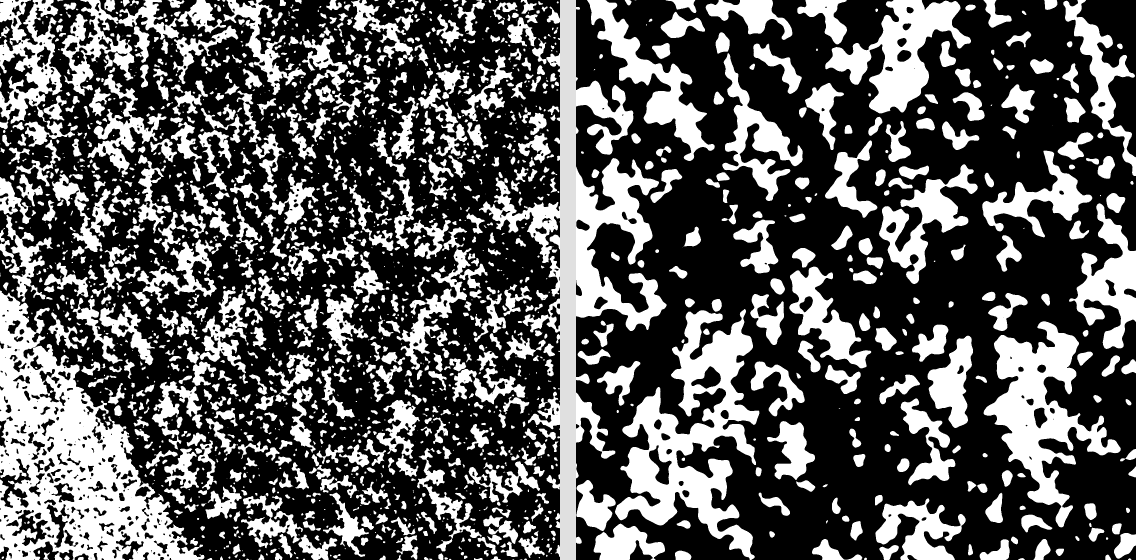
Left, the full canvas; right, a detail of the centre.
A WebGL 2 fragment shader for this texture:

```glsl
#version 300 es
precision highp float;
precision highp int;
// Rough black and white grain: several octaves of gradient noise are summed,
// offset by a slowly varying tone and cut at a hard threshold.
// A pale sloping patch fills the lower left; edges are smoothed by supersampling.

uniform vec2 u_resolution;
out vec4 outColor;

const vec3 INK = vec3(0.0);
const vec3 PAPER = vec3(1.0);

// Grain: frequency in cells per canvas, and weight
const float FINE_FREQ = 150.0;
const float FINE_WEIGHT = 0.75;
const float MID_FREQ = 76.0;
const float MID_WEIGHT = 1.0;
const vec2 CLUMP_FREQ = vec2(46.0, 25.0);
const float CLUMP_WEIGHT = 0.9;
const float VOID_FREQ = 14.0;
const float VOID_WEIGHT = 0.6;

// Clumps lean left going up, more strongly near the bottom
const float LEAN = 0.6;
const float LEAN_BEND = 0.25;

// Overall tone
const float BASE_TONE = -0.155;
const float RIGHT_FADE = 0.05;
const float CORNER_GLOW = 0.24;
const float CORNER_REACH = 0.25;
const vec2 BAND_START = vec2(0.42, 0.81);
const vec2 BAND_END = vec2(0.70, 0.65);
const float BAND_WIDTH = 0.045;
const float BAND_DEPTH = 0.14;

// Pale patch below a sloping edge
const vec2 PATCH_NORMAL = vec2(0.798, 0.603);
const float PATCH_OFFSET = 0.295;
const float PATCH_WOBBLE = 0.035;
const float PATCH_SOFTNESS = 0.012;
const float PATCH_TONE = 0.46;
const float PATCH_INNER_LOSS = 0.2;
const float SHADOW_DEPTH = 0.09;

const int SAMPLES = 3; // per pixel side

// Integer hash giving a unit gradient for a lattice point
vec2 latticeGradient(vec2 cell, uint seed) {
    uvec2 h = uvec2(ivec2(cell)) * 1664525u + 1013904223u + seed * 7919u;
    h.x += h.y * 1664525u;
    h.y += h.x * 1664525u;
    h ^= h >> 16u;
    h.x += h.y * 1664525u;
    h.y += h.x * 1664525u;
    h ^= h >> 16u;
    return normalize(vec2(h & 65535u) - 32767.5);
}

float gradientNoise(vec2 p, uint seed) {
    vec2 cell = floor(p);
    vec2 f = p - cell;
    vec2 u = f * f * f * (f * (f * 6.0 - 15.0) + 10.0);
    vec2 e = vec2(1.0, 0.0);
    float a = dot(latticeGradient(cell, seed), f);
    float b = dot(latticeGradient(cell + e.xy, seed), f - e.xy);
    float c = dot(latticeGradient(cell + e.yx, seed), f - e.yx);
    float d = dot(latticeGradient(cell + e.xx, seed), f - e.xx);
    return mix(mix(a, b, u.x), mix(c, d, u.x), u.y);
}

vec2 rotate(vec2 p, float angle) {
    float c = cos(angle), s = sin(angle);
    return vec2(c * p.x - s * p.y, s * p.x + c * p.y);
}

float segmentDistance(vec2 p, vec2 a, vec2 b) {
    vec2 ab = b - a;
    return length(p - a - ab * clamp(dot(p - a, ab) / dot(ab, ab), 0.0, 1.0));
}

// Signed distance to the patch edge, negative inside
float patchDistance(vec2 p) {
    return dot(p, PATCH_NORMAL) - PATCH_OFFSET + PATCH_WOBBLE * gradientNoise(p * 11.0, 5u);
}

// Slow changes of brightness, including large dark voids
float toneAt(vec2 p, float edge, float inside) {
    float tone = BASE_TONE - RIGHT_FADE * p.x;
    tone += CORNER_GLOW * exp(-length(p - vec2(0.0, 1.0)) / CORNER_REACH);
    float band = segmentDistance(p, BAND_START, BAND_END) / BAND_WIDTH;
    tone -= BAND_DEPTH * exp(-band * band);
    tone += VOID_WEIGHT * gradientNoise(rotate(p, 0.6) * VOID_FREQ, 4u);
    float deep = smoothstep(0.04, 0.25, -edge);
    float shadow = (1.0 - inside) * exp(-max(edge, 0.0) / 0.05);
    return tone + inside * (PATCH_TONE - PATCH_INNER_LOSS * deep) - SHADOW_DEPTH * shadow;
}

float grainAt(vec2 p, float inside) {
    vec2 leaning = vec2(p.x + LEAN * p.y - LEAN_BEND * p.y * p.y, p.y);
    float grain = FINE_WEIGHT * gradientNoise(rotate(p, 0.35) * FINE_FREQ, 1u);
    grain += MID_WEIGHT * gradientNoise(rotate(p, 1.1) * MID_FREQ, 2u);
    float clump = gradientNoise(leaning * CLUMP_FREQ, 3u);
    return grain + CLUMP_WEIGHT * (1.0 - 0.4 * inside) * clump;
}

void main() {
    float scale = min(u_resolution.x, u_resolution.y);
    vec2 centre = gl_FragCoord.xy / scale;
    float edge = patchDistance(centre);
    float inside = 1.0 - smoothstep(-PATCH_SOFTNESS, PATCH_SOFTNESS, edge);
    float tone = toneAt(centre, edge, inside);

    // Average the hard threshold over a grid within the pixel
    float cover = 0.0;
    for (int i = 0; i < SAMPLES * SAMPLES; i++) {
        vec2 offset = (vec2(i % SAMPLES, i / SAMPLES) + 0.5) / float(SAMPLES) - 0.5;
        cover += step(0.0, tone + grainAt(centre + offset / scale, inside));
    }
    outColor = vec4(mix(INK, PAPER, cover / float(SAMPLES * SAMPLES)), 1.0);
}
```
